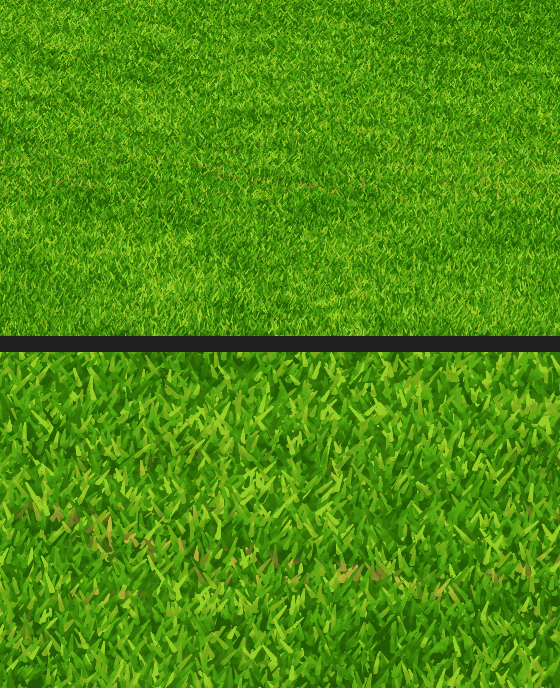
Top, the full canvas; bottom, a detail of the centre.
Give the GLSL for this texture, as a WebGL 2 fragment shader.

```glsl
#version 300 es
precision highp float;

uniform vec2 u_resolution;
out vec4 fragColor;

// Blade geometry, in canvas heights
const vec2 BLADE_CELL = vec2(0.0115, 0.0150);
const float BLADE_HALF_WIDTH = 0.0029;
const vec2 BLADE_LENGTH = vec2(0.012, 0.023);
const vec2 BLADE_LEAN = vec2(-0.75, 1.0);
const int LAYERS = 3;
const float FORESHORTENING = 0.55;

// Tone, in standard deviations around the middle green
const float SHADOW_TONE = -1.35;
const float BLADE_MEAN = 0.12;
const float BLADE_CONTRAST = 2.3;
const float TIP_LIGHT = 0.6;
const float PATCH_CONTRAST = 1.7;
const float CLUMP_CONTRAST = 0.9;
const float GRAIN_CONTRAST = 0.8;

// Colours from shade to sunlit, and where each sits in the tone ranking
const vec3 GREENS[6] = vec3[6](
    vec3(0.14, 0.35, 0.01), vec3(0.20, 0.46, 0.02), vec3(0.26, 0.56, 0.04),
    vec3(0.35, 0.67, 0.07), vec3(0.49, 0.66, 0.10), vec3(0.59, 0.81, 0.15));
const float RANKS[6] = float[6](0.03, 0.15, 0.40, 0.68, 0.845, 0.945);
const vec3 STRAW = vec3(0.74, 0.62, 0.25);
const float STRAW_HEIGHT = 0.47;

float hash(vec2 p) {
    return fract(sin(dot(p, vec2(127.1, 311.7))) * 43758.5);
}

float noise(vec2 p) {
    vec2 cell = floor(p);
    vec2 f = fract(p);
    f = f * f * (3.0 - 2.0 * f);
    float low = mix(hash(cell), hash(cell + vec2(1.0, 0.0)), f.x);
    float high = mix(hash(cell + vec2(0.0, 1.0)), hash(cell + vec2(1.0)), f.x);
    return mix(low, high, f.y);
}

float fbm(vec2 p) {
    float sum = 0.0;
    float gain = 0.5;
    for (int i = 0; i < 3; i++) {
        sum += gain * (noise(p) - 0.5);
        p = p * 2.03 + 17.3;
        gain *= 0.6;
    }
    return sum;
}

// Paints one layer of leaning blades over (tone, random dryness)
vec2 paintBlades(vec2 under, vec2 p, float seed, float pixel) {
    vec2 grid = p / BLADE_CELL + seed * vec2(0.37, 0.61);
    vec2 home = floor(grid);
    for (int j = 1; j >= -1; j--) {
        for (int i = -1; i <= 1; i++) {
            vec2 id = home + vec2(i, j);
            vec2 key = id + seed * 57.0;
            vec2 jitter = vec2(hash(key + 1.7), hash(key + 5.3));
            vec2 offset = (grid - id - jitter) * BLADE_CELL;

            float lean = mix(BLADE_LEAN.x, BLADE_LEAN.y, hash(key + 9.1));
            vec2 along = normalize(vec2(lean, 1.0));
            float size = mix(BLADE_LENGTH.x, BLADE_LENGTH.y, hash(key + 13.9));
            float reach = clamp(dot(offset, along), -0.5 * size, 0.5 * size);
            float rise = reach / size + 0.5;
            float halfWidth = BLADE_HALF_WIDTH * (1.0 - 0.6 * rise);
            float dist = length(offset - along * reach) - halfWidth;
            float cover = 1.0 - smoothstep(-0.5 * pixel, 0.5 * pixel, dist);

            float spread = hash(key + 21.1) + hash(key + 33.7) - 1.0;
            float tone = BLADE_MEAN + BLADE_CONTRAST * spread + TIP_LIGHT * (rise - 0.5);
            under = mix(under, vec2(tone, hash(key + 41.3)), cover);
        }
    }
    return under;
}

vec3 grassColor(float rank) {
    vec3 color = GREENS[0];
    for (int i = 1; i < 6; i++) {
        color = mix(color, GREENS[i], smoothstep(RANKS[i - 1], RANKS[i], rank));
    }
    return color;
}

void main() {
    vec2 uv = gl_FragCoord.xy / u_resolution.y;
    float pixel = 1.0 / u_resolution.y;
    vec2 ground = vec2(uv.x, uv.y + 0.5 * FORESHORTENING * uv.y * uv.y);

    // Blades over shaded soil
    vec2 blade = vec2(SHADOW_TONE, 0.0);
    for (int i = 0; i < LAYERS; i++) {
        blade = paintBlades(blade, ground, float(i) + 1.0, pixel);
    }

    // Wide worn bands, tilting in the distance, then small clumps and grain
    vec2 band = vec2(ground.x, ground.y + 0.3 * uv.x * smoothstep(0.45, 1.0, uv.y));
    float tone = blade.x + PATCH_CONTRAST * fbm(band * vec2(4.0, 13.0));
    tone += CLUMP_CONTRAST * fbm(ground * vec2(24.0, 52.0) + 8.0);
    tone += GRAIN_CONTRAST * (noise(ground * vec2(190.0, 170.0)) - 0.5);
    tone += 0.15 - 0.4 * smoothstep(0.5, 1.0, uv.y) * smoothstep(0.7, 1.6, uv.x);

    // Logistic curve turns the tone into a share of the area
    float rank = 1.0 / (1.0 + exp(-1.7 * tone));
    vec3 color = grassColor(rank);

    // Sparse straw along a thin middle strip
    float strip = exp(-pow((uv.y - STRAW_HEIGHT) / 0.09, 2.0));
    float worn = smoothstep(0.52, 0.75, noise(ground * vec2(9.0, 38.0) + 3.0));
    float straw = strip * worn * smoothstep(0.62, 0.8, blade.y);
    color = mix(color, STRAW * mix(0.7, 1.1, rank), 0.75 * straw);

    fragColor = vec4(color, 1.0);
}
```
